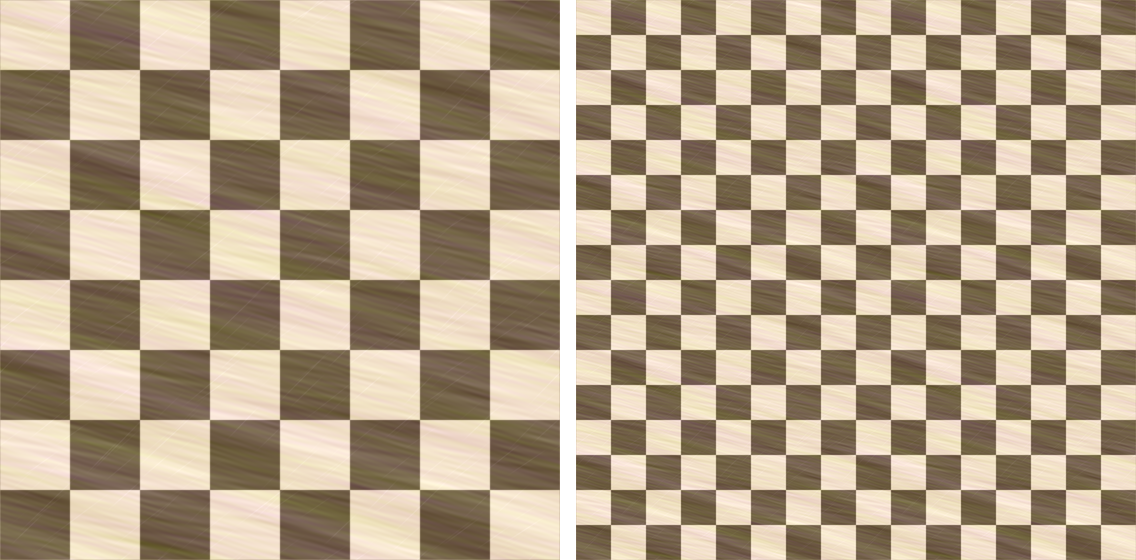
Left, the tile; right, the same tile 2 across and 2 down.
Reproduce this pattern procedurally as a WebGL 1 fragment shader.

```glsl
precision highp float;

// Eight by eight checkerboard of cream and dark brown squares with wood grain.
// Grain is a sum of sines with whole-number frequencies, so it wraps on both axes;
// faint rising scratches are short strokes scattered on wrapped cellular grids.

uniform vec2 u_resolution;

float hash(float n) {
  return fract(sin(n * 12.9898) * 43758.5453);
}

vec2 hash2(vec2 cell, float seed) {
  float n = cell.x + 31.0 * cell.y + seed;
  return vec2(hash(n), hash(n + 0.37));
}

// Streaks falling gently to the right, roughly zero mean and unit deviation.
float grain(vec2 uv, float seed) {
  float sum = 0.0;
  for (int i = 0; i < 36; i++) {
    float k = float(i);
    float down = floor(5.0 + 0.085 * k * k);
    float slope = mix(0.1, 0.4, hash(k + seed));
    float across = floor(down * slope + 2.0 * hash(k + seed + 0.71));
    float phase = hash(k + seed + 0.43);
    sum += (0.34 - 0.005 * k) * sin(6.2831853 * (across * uv.x + down * uv.y + phase));
  }
  return sum;
}

// One thin stroke per grid cell, fading towards both ends.
float scratches(vec2 uv, float count, float seed) {
  vec2 p = uv * count;
  float sum = 0.0;
  for (int y = -1; y <= 1; y++) {
    for (int x = -1; x <= 1; x++) {
      vec2 cell = floor(p) + vec2(float(x), float(y));
      vec2 rnd = hash2(mod(cell, count), seed);
      vec2 offset = p - cell - rnd;
      vec2 dir = normalize(vec2(1.0, 0.65 + 0.4 * rnd.x));
      float along = abs(dot(offset, dir));
      float side = abs(dot(offset, vec2(-dir.y, dir.x)));
      float stroke = 1.0 - smoothstep(0.0, 0.0022 * count, side);
      sum += rnd.y * stroke * (1.0 - smoothstep(0.1, 0.8, along));
    }
  }
  return sum;
}

// 1 on light squares, 0 on dark ones; the lower left square is dark.
float checker(vec2 uv) {
  vec2 edge = 0.25 - abs(fract(uv * 4.0 + 0.25) - 0.5);
  vec2 wave = clamp(edge * u_resolution * 0.35, -1.0, 1.0);
  return 0.5 - 0.5 * wave.x * wave.y;
}

void main() {
  vec2 uv = gl_FragCoord.xy / u_resolution;

  // Base squares
  float light = checker(uv);
  vec3 color = mix(vec3(0.445, 0.374, 0.28), vec3(0.95, 0.882, 0.788), light);

  // Grain: brightness streaks, then a drift between yellow and mauve
  color += grain(uv, 3.0) * mix(vec3(0.021, 0.024, 0.021), vec3(0.014, 0.019, 0.021), light);
  color += grain(uv, 67.0) * vec3(0.002, -0.007, 0.014);

  // Wear
  float wear = scratches(uv, 9.0, 5.0) + scratches(uv, 16.0, 11.0);
  color += wear * mix(vec3(0.04, 0.04, 0.055), vec3(0.02, 0.025, 0.045), light);

  gl_FragColor = vec4(clamp(color, 0.0, 1.0), 1.0);
}
```
